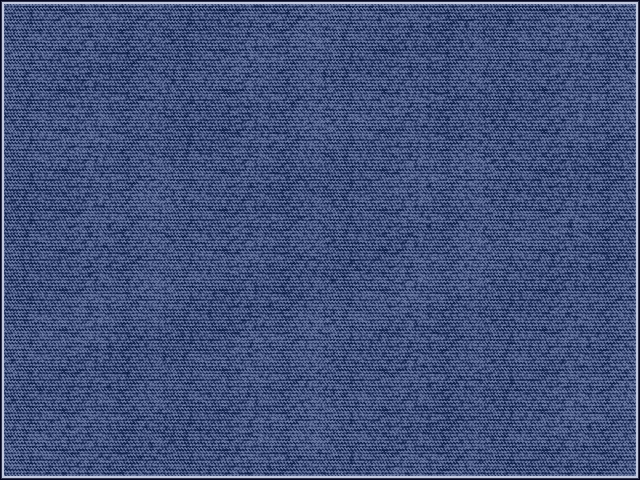
This texture is drawn by a WebGL 2 fragment shader. Its source:

```glsl
#version 300 es
precision highp float;
// Blue denim: fine staggered stitches in rows, repeating wear, and a pale thin frame.

uniform vec2 u_resolution;
out vec4 outColor;

const float TAU = 6.2831853;
const vec2 STITCHES = vec2(200.0, 144.0); // stitches across, rows down
const vec2 TILES = vec2(4.0, 12.0);       // repeats of the wear
const vec3 INK = vec3(0.01, 0.02, 0.12);
const vec3 NAVY = vec3(0.05, 0.12, 0.28);
const vec3 INDIGO = vec3(0.16, 0.22, 0.39);
const vec3 DENIM = vec3(0.27, 0.33, 0.50);
const vec3 FADED = vec3(0.42, 0.48, 0.64);
const vec3 PALE = vec3(0.76, 0.79, 0.88);

vec2 hash2(vec2 p) {
  vec2 q = vec2(dot(p, vec2(127.1, 311.7)), dot(p, vec2(269.5, 183.3)));
  return fract(sin(q) * 43758.545);
}

// Distance to the nearest scattered point, wrapping after period cells.
float cellular(vec2 p, vec2 period) {
  vec2 cell = floor(p);
  float nearest = 2.0;
  for (int y = -1; y <= 1; y++) {
    for (int x = -1; x <= 1; x++) {
      vec2 neighbour = cell + vec2(x, y);
      vec2 point = neighbour + hash2(mod(neighbour, period));
      nearest = min(nearest, length(p - point));
    }
  }
  return nearest;
}

// Rows of slanted stitches, each row shifted by half a stitch.
float weave(vec2 cloth, float slant) {
  float row = cloth.y + 0.14 * sin(TAU * cloth.x);
  float thread = cos(TAU * (row - 0.5));
  float shift = 0.5 * floor(cloth.y) + slant * fract(cloth.y);
  float stitch = cos(TAU * (cloth.x + shift));
  return 0.42 * thread + 0.32 * stitch;
}

// Soft, broad fading that does not follow the repeats.
float fading(vec2 uv) {
  float slow = sin(uv.x * 13.0 + 2.0 * sin(uv.y * 9.0));
  float cross = sin(uv.y * 31.0 - uv.x * 17.0);
  return 0.03 * slow + 0.03 * cross;
}

vec3 dye(float tone) {
  float t = clamp(tone, 0.0, 1.0) * 3.0;
  vec3 color = mix(NAVY, INDIGO, clamp(t, 0.0, 1.0));
  color = mix(color, DENIM, clamp(t - 1.0, 0.0, 1.0));
  return mix(color, FADED, clamp(t - 2.0, 0.0, 1.0));
}

vec3 frame(vec3 cloth, vec2 p, float aspect, float pixel) {
  vec2 inset = min(p, vec2(aspect, 1.0) - p);
  float edge = min(inset.x, inset.y);
  float outer = smoothstep(-0.5, 0.5, (edge - 0.0035) / pixel);
  float inner = smoothstep(-0.5, 0.5, (edge - 0.0088) / pixel);
  return mix(INK, mix(PALE, cloth, inner), outer);
}

void main() {
  vec2 uv = gl_FragCoord.xy / u_resolution;
  vec2 p = gl_FragCoord.xy / u_resolution.y;
  vec2 cloth = uv * STITCHES;
  vec2 tile = STITCHES / TILES;

  // Flecks of yarn and larger worn patches
  vec2 fleckSize = vec2(2.0, 1.0);
  vec2 patchSize = vec2(10.0, 3.0);
  float fleck = cellular(cloth / fleckSize, tile / fleckSize) - 0.45;
  float worn = cellular(cloth / patchSize, tile / patchSize) - 0.45;
  float stray = cellular(cloth * vec2(0.7, 0.9), STITCHES) - 0.45;

  // Fade the stitches where they are finer than the pixels
  vec2 footprint = STITCHES / u_resolution;
  float detail = 1.0 - smoothstep(0.45, 0.9, max(footprint.x, footprint.y));
  float yarn = weave(cloth, 0.4 + worn) * (1.0 + 0.6 * worn);
  float tone = 0.57 - 0.24 * worn + fading(uv);
  tone += detail * (yarn - 0.65 * fleck - 0.55 * stray);

  vec3 color = frame(dye(tone), p, u_resolution.x / u_resolution.y, 1.0 / u_resolution.y);
  outColor = vec4(color, 1.0);
}
```
